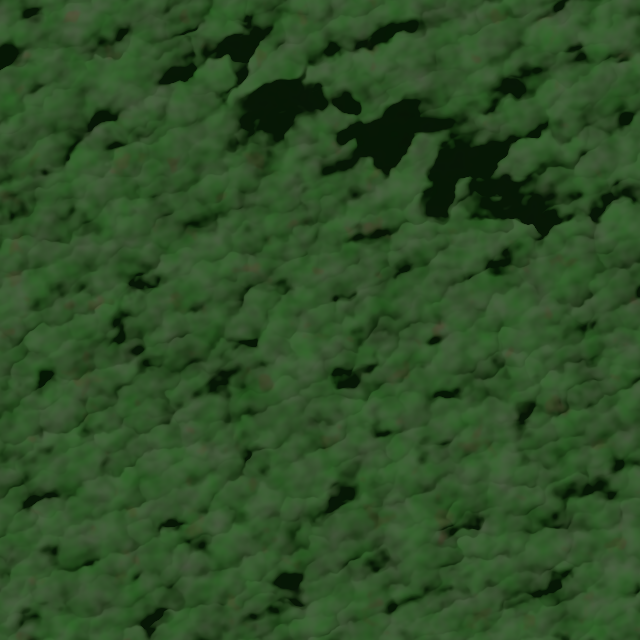
This texture is drawn by a WebGL 2 fragment shader. Its source:

```glsl
#version 300 es
precision highp float;
// Dense forest canopy seen from above, sloping down to the right at the top.
// Overlapping soft domes form the tree crowns, gradient noise roughens the
// leaves, and a noisy band of deep shade opens a ravine between large crowns.
#define CROWN_SCALE 17.0   // large crowns across the canvas
#define TUFT_SCALE 33.0    // small crowns across the canvas
#define LEAF_SCALE 62.0    // finest leaf clumps
#define SLOPE_ANGLE 0.38   // tilt of the flattened crowns, radians
#define CRISPNESS 9.0      // hardness of crown borders
#define EXPOSURE 0.26      // overall brightness offset
#define RAVINE_DEPTH 3.2
#define GAP_DEPTH 1.7      // shade in scattered gaps
#define HUE_VARIATION 0.30

uniform vec2 u_resolution;
out vec4 outColor;

const vec2 LIGHT = vec2(-0.25, 0.97);

vec2 hash2(vec2 cell) {
    uvec2 v = uvec2(ivec2(cell)) * 1664525u + 1013904223u;
    v.x += v.y * 1664525u;
    v.y += v.x * 1664525u;
    v ^= v >> 16u;
    v.x += v.y * 1664525u;
    v.y += v.x * 1664525u;
    v ^= v >> 16u;
    return vec2(v >> 8u) / exp2(24.0);
}

vec2 gradientAt(vec2 cell) {
    float angle = 6.28319 * hash2(cell).x;
    return vec2(cos(angle), sin(angle));
}

float gradientNoise(vec2 p) {
    vec2 i = floor(p), f = p - i;
    vec2 u = f * f * f * (f * (f * 6.0 - 15.0) + 10.0);
    vec2 e = vec2(0.0, 1.0);
    float a = dot(gradientAt(i), f);
    float b = dot(gradientAt(i + e.yx), f - e.yx);
    float c = dot(gradientAt(i + e.xy), f - e.xy);
    float d = dot(gradientAt(i + e.yy), f - e.yy);
    return mix(mix(a, b, u.x), mix(c, d, u.x), u.y);
}

float fbm(vec2 p) {
    float sum = 0.0, amplitude = 1.0;
    for (int octave = 0; octave < 3; octave++) {
        sum += amplitude * gradientNoise(p);
        p = mat2(1.6, 1.2, -1.2, 1.6) * p + 17.3;
        amplitude *= 0.55;
    }
    return sum;
}

// Lit domes blended by height; the upper side is bright, the lower side dark.
float crowns(vec2 p) {
    vec2 cell = floor(p);
    float lit = 0.0, total = 0.0;
    for (int y = -1; y <= 1; y++)
    for (int x = -1; x <= 1; x++) {
        vec2 id = cell + vec2(x, y);
        vec2 size = hash2(id + 71.0);
        vec2 offset = p - id - mix(vec2(0.12), vec2(0.88), hash2(id));
        offset /= mix(0.65, 1.0, size.x);
        float falloff = dot(offset, offset);
        float weight = exp(CRISPNESS * (0.4 * size.x - falloff));
        float shade = clamp(dot(offset, LIGHT), -1.0, 1.0);
        lit += weight * (shade + 0.6 * (size.y - 0.5) - 0.45 * falloff + 0.12);
        total += weight;
    }
    return lit / total;
}

// Leaf colours from deep shade to sunlit tops.
vec3 foliage(float tone) {
    vec3 c = mix(vec3(0.025, 0.09, 0.02), vec3(0.07, 0.17, 0.05), smoothstep(0.0, 0.27, tone));
    c = mix(c, vec3(0.14, 0.255, 0.11), smoothstep(0.2, 0.56, tone));
    c = mix(c, vec3(0.19, 0.32, 0.16), smoothstep(0.5, 0.8, tone));
    return mix(c, vec3(0.25, 0.395, 0.22), smoothstep(0.74, 1.04, tone));
}

void main() {
    vec2 p = gl_FragCoord.xy / u_resolution.y;
    float s = sin(SLOPE_ANGLE), c = cos(SLOPE_ANGLE);
    vec2 slope = mat2(c, -s, s, c) * p;

    // Ragged crown outlines
    vec2 q = slope + 0.013 * vec2(fbm(p * 24.0), fbm(p * 24.0 + 40.0));
    float upper = smoothstep(0.52, 0.85, p.y + 0.06 * gradientNoise(p * 4.0));
    float large = crowns(q * vec2(0.85, 1.0) * CROWN_SCALE);
    float tufts = crowns(q * vec2(0.72, 1.0) * TUFT_SCALE + 9.0);

    // Light from crowns and leaves
    vec2 grain = slope * vec2(0.75, 1.0);
    float light = EXPOSURE + mix(0.5, 1.15, upper) * large + mix(1.0, 0.7, upper) * tufts;
    light += 1.2 * fbm(grain * 15.0 + 5.0) + 0.9 * gradientNoise(grain * LEAF_SCALE);
    light += 0.35 * gradientNoise(p * 5.0 + 3.0);

    // Scattered gaps and the ravine
    light -= GAP_DEPTH * smoothstep(0.22, 0.62, fbm(grain * 13.0 + 31.0) - 0.25 * large);
    float across = (p.y - 1.0 + 0.37 * p.x) / 0.085;
    float ravine = exp(-across * across) * smoothstep(0.30, 0.42, p.x);
    ravine *= 1.0 - smoothstep(0.7, 0.95, p.x);
    float opening = fbm(p * 9.0 + 12.0) - 0.4 * large + 0.45 * ravine;
    light -= RAVINE_DEPTH * ravine * smoothstep(0.2, 0.5, opening);

    // Skewed response: broad sunlit range with a tail of deep shade
    vec3 color = foliage(clamp(1.08 - 0.32 * exp(-0.7 * light), 0.0, 1.08));

    // Vivid and greyish leaves, with a few brown twigs
    color *= 1.0 + HUE_VARIATION * fbm(p * 22.0 + 60.0) * vec3(-0.9, 0.15, -1.0);
    float brown = smoothstep(0.35, 0.7, fbm(p * 18.0 + 90.0));
    color = mix(color, color * vec3(1.25, 0.82, 0.9), 0.6 * brown);
    outColor = vec4(color, 1.0);
}
```
